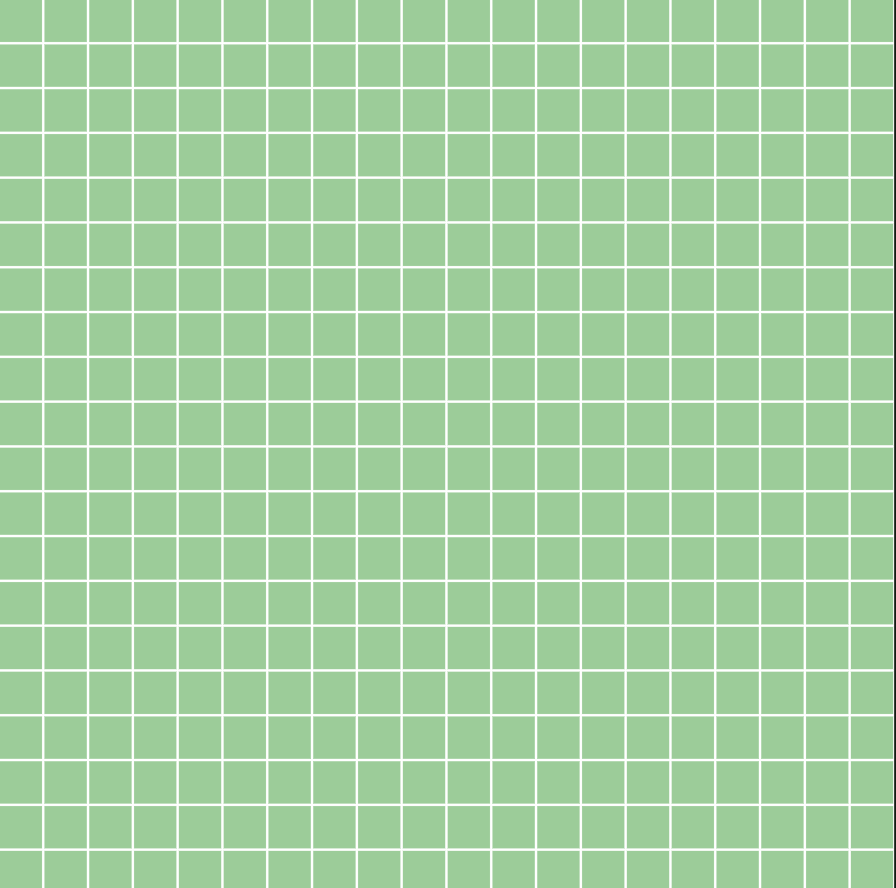
Write a Shadertoy shader that draws this pattern.

```glsl
// Plain green sheet ruled with a square grid of thin white lines,
// twenty cells across, with a hairline dark border on the right side.
// Each line is the distance to the nearest cell edge, softened by a pixel.

// Coverage of a band of the given half width, smoothed over the softness.
vec2 band(vec2 dist, float halfWidth, float softness) {
    return 1.0 - smoothstep(halfWidth - softness, halfWidth + softness, dist);
}

void mainImage(out vec4 fragColor, in vec2 fragCoord) {
    // Square cells, counted from the top left corner
    float cellsPerPixel = 20.0 / iResolution.x;
    vec2 cell = vec2(fragCoord.x, iResolution.y - fragCoord.y) * cellsPerPixel;

    // Distance to the nearest rule; the grid sits slightly up and left
    vec2 edgeDist = abs(fract(cell + 0.035 + 0.5) - 0.5);
    vec2 rules = band(edgeDist, 0.0273, 0.7 * cellsPerPixel);

    // White rules over the green ground
    vec3 color = mix(vec3(0.61, 0.80, 0.60), vec3(1.0), max(rules.x, rules.y));

    // Dark hairline on the right border
    float border = smoothstep(-0.5, 0.5, (cell.x - 19.961) / cellsPerPixel);
    color = mix(color, vec3(0.08, 0.11, 0.08), border);

    fragColor = vec4(color, 1.0);
}
```
